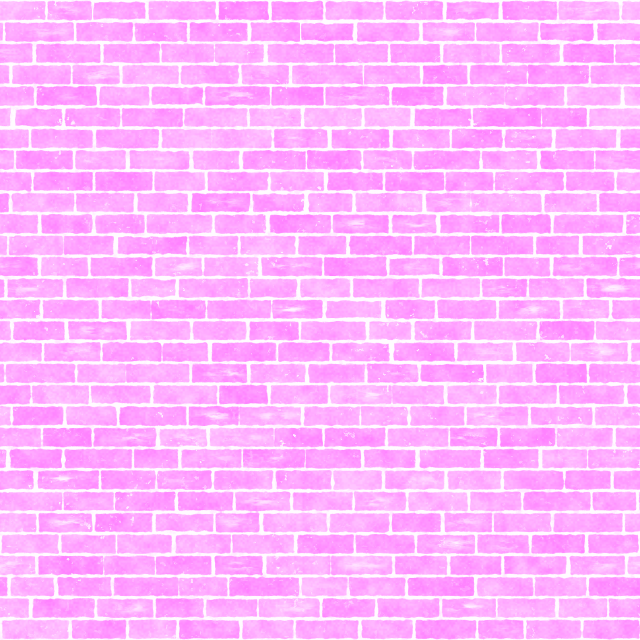
This texture is drawn by a three.js fragment shader. Its source:

```glsl
varying vec2 vUv;

const float COLUMNS = 11.0;
const float ROWS = 30.0;
const float JOINT_JITTER = 0.27;      // in brick lengths
const float BED_HALF = 0.0022;        // half width of the horizontal joints
const float HEAD_HALF_MIN = 0.0003;   // half width of the vertical joints
const float HEAD_HALF_MAX = 0.0031;
const float CORNER_RADIUS = 0.0025;
const float EDGE_SOFTNESS = 0.0013;
const float EDGE_WOBBLE = 0.0042;
const float BLOOM_SHARE = 0.36;       // share of bricks with a chalky centre

const vec3 MORTAR = vec3(1.0, 0.985, 1.0);
const vec3 MORTAR_SHADE = vec3(1.0, 0.91, 1.0);
const vec3 BRICK_DEEP = vec3(1.0, 0.51, 1.0);
const vec3 BRICK_PALE = vec3(1.0, 0.77, 1.0);
const vec3 CHALK = vec3(1.0, 0.97, 1.0);

float hash(vec2 p) {
  return fract(sin(dot(p, vec2(127.1, 311.7))) * 43758.5453);
}

float noise(vec2 p) {
  vec2 i = floor(p);
  vec2 f = fract(p);
  f = f * f * (3.0 - 2.0 * f);
  return mix(mix(hash(i), hash(i + vec2(1.0, 0.0)), f.x),
             mix(hash(i + vec2(0.0, 1.0)), hash(i + vec2(1.0, 1.0)), f.x), f.y);
}

float fbm(vec2 p) {
  float sum = 0.0;
  float amplitude = 0.5;
  for (int octave = 0; octave < 4; octave++) {
    sum += amplitude * noise(p);
    p = p * 2.03 + 17.3;
    amplitude *= 0.5;
  }
  return sum / 0.9375;
}

// Position of a vertical joint, in brick lengths
float jointAt(float column, float row) {
  return column + JOINT_JITTER * hash(vec2(mod(column, COLUMNS), row + 3.0));
}

float headHalf(float column, float row) {
  float h = hash(vec2(mod(column, COLUMNS) + 41.0, row + 7.0));
  return mix(HEAD_HALF_MIN, HEAD_HALF_MAX, sqrt(h));
}

float roundedBox(vec2 p, vec2 halfSize, float radius) {
  vec2 q = abs(p) - halfSize + radius;
  return length(max(q, 0.0)) + min(max(q.x, q.y), 0.0) - radius;
}

void main() {
  // Running bond with uneven brick lengths
  float row = floor(vUv.y * ROWS);
  float shift = 0.48 * mod(row, 2.0) - 0.1 + 0.2 * hash(vec2(row, 91.0));
  float along = vUv.x * COLUMNS - shift;
  float column = floor(along);
  if (along < jointAt(column, row)) column -= 1.0;

  float left = (jointAt(column, row) + shift) / COLUMNS + headHalf(column, row);
  float right = (jointAt(column + 1.0, row) + shift) / COLUMNS - headHalf(column + 1.0, row);
  vec2 center = vec2(0.5 * (left + right), (row + 0.5) / ROWS);
  vec2 halfSize = vec2(0.5 * (right - left), 0.5 / ROWS - BED_HALF);
  vec2 brickId = vec2(mod(column, COLUMNS), row);
  vec2 local = vUv - center;

  // Ragged outline, with a few bricks eroded further
  float wobble = EDGE_WOBBLE * (fbm(vUv * 110.0) - 0.5);
  float erosion = 0.0025 * smoothstep(0.86, 1.0, hash(brickId + 23.0)) * noise(vUv * 75.0);
  float edge = roundedBox(local, halfSize, CORNER_RADIUS) + wobble + erosion;
  float brickMask = 1.0 - smoothstep(-EDGE_SOFTNESS, EDGE_SOFTNESS, edge);

  // Brick tone: per brick, cloudy and grainy
  float tone = 0.5 + 0.5 * (hash(brickId + 11.0) - 0.5)
             + 0.9 * (fbm(vUv * 48.0 + 5.0) - 0.5)
             + 0.3 * (noise(vUv * 310.0) - 0.5);
  vec3 brick = mix(BRICK_DEEP, BRICK_PALE, clamp(tone, 0.0, 1.0));

  // Chalky streaks near the middle of some bricks
  float chosen = hash(brickId + 57.0);
  float strength = smoothstep(1.0 - BLOOM_SHARE, 1.0, chosen);
  vec2 spot = local / halfSize - vec2(0.6 * (hash(brickId + 71.0) - 0.5), 0.0);
  float bloom = exp(-dot(spot * vec2(1.5, 1.9), spot * vec2(1.5, 1.9)));
  float streak = smoothstep(0.3, 0.75, fbm(vUv * vec2(60.0, 190.0)));
  brick = mix(brick, CHALK, strength * bloom * streak);

  // Scattered chips and flecks
  float worn = smoothstep(0.5, 0.8, fbm(vUv * 20.0 + 31.0));
  float fleck = smoothstep(0.66, 0.8, fbm(vUv * 150.0 + 9.0));
  brick = mix(brick, CHALK, fleck * (0.2 + 0.7 * worn));

  // Mortar with faint stains
  float stain = smoothstep(0.55, 0.85, fbm(vUv * 90.0 + 63.0));
  vec3 mortar = mix(MORTAR, MORTAR_SHADE, stain);

  gl_FragColor = vec4(mix(mortar, brick, brickMask), 1.0);
}
```
